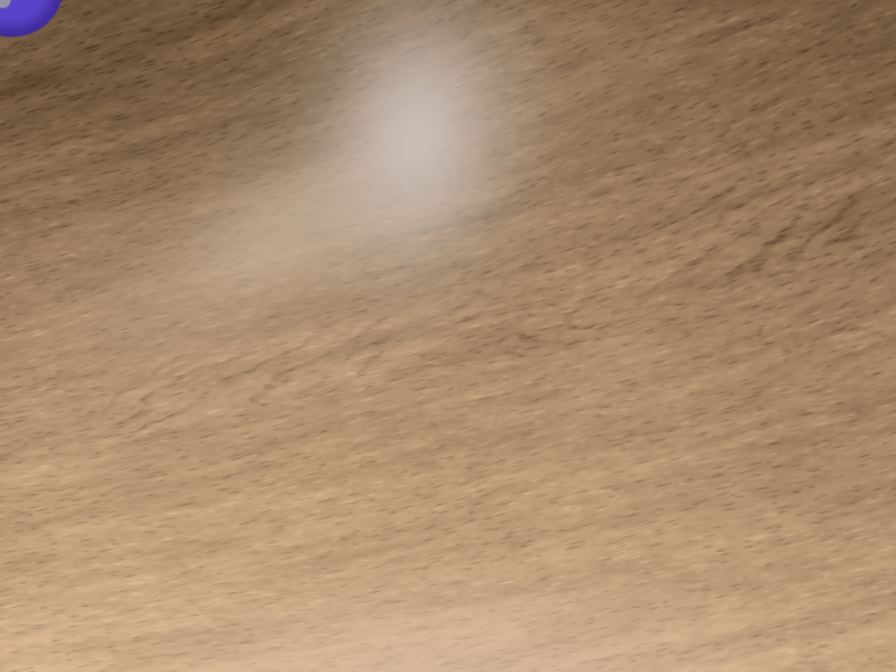
Reproduce this texture procedurally as a WebGL 2 fragment shader.

```glsl
#version 300 es
precision highp float;
// Slanted brown wood grain with arched growth rings, pores and a soft window glare.

uniform vec2 u_resolution;
out vec4 fragColor;

vec3 hash3(vec2 cell) {
    vec3 h = fract(cell.xyx * vec3(0.1031, 0.1030, 0.0973));
    h += dot(h, h.yxz + 33.33);
    return fract((h.xxy + h.yzz) * h.zyx);
}

// Smooth cellular noise, roughly -0.5 to 0.5.
float softCells(vec2 p) {
    vec2 cell = floor(p);
    float sum = 0.0;
    for (int k = 0; k < 9; k++) {
        vec2 id = cell + vec2(k % 3, k / 3) - 1.0;
        vec3 h = hash3(id);
        vec2 d = p - id - h.xy;
        float w = max(0.0, 1.0 - dot(d, d));
        sum += (h.z - 0.5) * w * w;
    }
    return sum;
}

// Short scattered dashes; amount is the share of cells that hold one.
float dashes(vec2 p, float amount) {
    vec2 cell = floor(p);
    float mark = 0.0;
    for (int k = 0; k < 9; k++) {
        vec2 id = cell + vec2(k % 3, k / 3) - 1.0;
        vec3 h = hash3(id + 71.0);
        vec2 halfSize = vec2(0.25 + 0.45 * h.x, 0.24 + 0.18 * h.y);
        float d = length((p - id - h.xy) / halfSize);
        float strength = smoothstep(0.0, 0.5, amount - h.z);
        mark = max(mark, strength * (1.0 - smoothstep(0.1, 1.0, d)));
    }
    return mark;
}

float glow(vec2 p, vec2 center, vec2 size, float angle) {
    float c = cos(angle), s = sin(angle);
    vec2 q = mat2(c, -s, s, c) * (p - center) / size;
    return exp(-dot(q, q));
}

// Coordinates along and across the grain, fanning slightly with height.
vec2 grainSpace(vec2 p, vec2 center) {
    float angle = mix(0.17, 0.36, p.y);
    float c = cos(angle), s = sin(angle);
    vec2 g = mat2(c, -s, s, c) * (p - center);
    g.y += 0.004 * sin(g.x * 7.0 + g.y * 9.0) + 0.002 * sin(g.x * 17.0 - g.y * 23.0);
    return g;
}

// Nested arches that open to the right along the grain axis.
float archRings(vec2 g) {
    float spread = g.y > 0.0 ? 4.6 : 8.0;
    float phase = g.x - length(vec2(spread * g.y, 0.05));
    phase += 0.16 * softCells(g * vec2(8.0, 24.0)) + 0.05 * softCells(g * vec2(40.0, 110.0));
    float ring = fract(phase / 0.125 + 0.2);
    float line = smoothstep(0.0, 0.14, ring) * (1.0 - smoothstep(0.14, 0.5, ring));
    float broken = clamp(0.65 + 1.3 * softCells(g * vec2(14.0, 45.0) + 9.0), 0.0, 1.0);
    float reach = g.y > 0.0 ? 0.12 : 0.035;
    return line * broken * exp(-pow(g.y / reach, 2.0));
}

// Broad light falling over the board: 0 is dark, 1 is light.
float boardTone(vec2 p) {
    float tone = 1.10 - 0.83 * p.y - 0.18 * smoothstep(0.75, 1.3, p.x);
    return tone - 0.36 * glow(p, vec2(0.16, 0.88), vec2(0.45, 0.22), 0.3);
}

vec3 woodColor(vec2 p, vec2 g) {
    float streaks = 0.60 * softCells(g * vec2(3.5, 30.0))
                  + 0.50 * softCells(g * vec2(9.0, 85.0) + 17.0)
                  + 0.50 * softCells(g * vec2(34.0, 150.0) + 43.0)
                  + 0.35 * softCells(g * vec2(95.0, 230.0) + 91.0);
    float rings = archRings(g);
    float patches = softCells(g * vec2(4.0, 16.0) + 5.0);
    float pores = dashes(g * vec2(34.0, 118.0), 0.62 + 0.5 * patches + 0.5 * rings);
    float finePores = dashes(g * vec2(52.0, 150.0) + 310.0, 0.55 - 0.4 * patches);
    float flecks = dashes(g * vec2(31.0, 105.0) + 140.0, 0.48 - 0.5 * patches);
    float tone = boardTone(p) + 0.30 * streaks - 0.20 * rings;
    tone += 0.17 * flecks - 0.23 * pores - 0.10 * finePores;
    vec3 dark = vec3(0.43, 0.33, 0.23);
    vec3 light = vec3(0.785, 0.65, 0.51);
    return mix(dark, light, clamp(tone, -0.25, 1.2));
}

vec3 addGlare(vec3 color, vec2 p) {
    float veil = 0.42 * glow(p, vec2(0.46, 0.68), vec2(0.40, 0.17), 0.55);
    float core = 0.85 * glow(p, vec2(0.62, 0.80), vec2(0.125, 0.18), -0.1);
    float tail = 0.50 * glow(p, vec2(0.43, 0.66), vec2(0.19, 0.08), 0.5);
    float lower = 0.50 * glow(p, vec2(0.68, -0.03), vec2(0.42, 0.14), 0.0);
    color = mix(color, vec3(0.73, 0.64, 0.54), veil);
    color = mix(color, vec3(0.82, 0.73, 0.65), max(tail, lower));
    return mix(color, vec3(0.82, 0.78, 0.76), core);
}

// Rounded violet object at the upper left corner with a pale spot.
vec3 addCornerDisc(vec3 color, vec2 p, float edge) {
    float body = length(p - vec2(0.018, 1.022)) - 0.077;
    float spot = length(p - vec2(0.004, 1.0)) - 0.012;
    vec3 violet = mix(vec3(0.25, 0.17, 0.60), vec3(0.35, 0.26, 0.78), smoothstep(0.0, 0.03, -body));
    color = mix(color, violet, 1.0 - smoothstep(-edge, edge, body));
    return mix(color, vec3(0.58, 0.58, 0.66), 1.0 - smoothstep(-edge, edge, spot));
}

void main() {
    vec2 p = gl_FragCoord.xy / u_resolution.y;
    vec2 g = grainSpace(p, vec2(0.764, 0.497));
    vec3 color = addGlare(woodColor(p, g), p);
    fragColor = vec4(addCornerDisc(color, p, 1.5 / u_resolution.y), 1.0);
}
```
